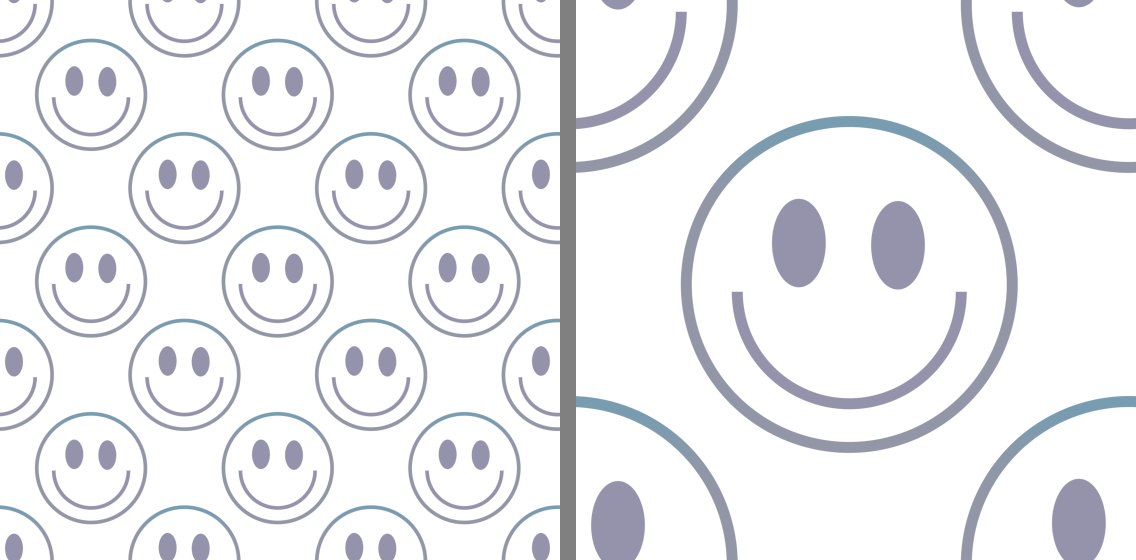
Left: the whole. Right: its middle third, enlarged.
Give the GLSL for this pattern, as a Shadertoy shader.

```glsl
const float REPEATS = 3.0;
const vec3 PAPER = vec3(1.0);
const vec3 MAUVE = vec3(0.58, 0.575, 0.67);
const vec3 SLATE = vec3(0.575, 0.59, 0.65);
const vec3 TEAL = vec3(0.47, 0.61, 0.69);

float ringDistance(vec2 p, float radius, float halfWidth) {
    return abs(length(p) - radius) - halfWidth;
}

float ellipseDistance(vec2 p, vec2 radii) {
    float k = length(p / radii);
    float slope = length(p / (radii * radii));
    return (k - 1.0) * k / max(slope, 1e-4);
}

// Lower half of a ring with flat ends
float smileDistance(vec2 p, float radius, float halfWidth) {
    return max(ringDistance(p, radius, halfWidth), p.y);
}

float coverage(float d, float pixel) {
    return smoothstep(0.75 * pixel, -0.75 * pixel, d);
}

// Wrapped position relative to the nearest lattice centre
vec2 repeatAround(vec2 p, vec2 center) {
    return fract(p - center + 0.5) - 0.5;
}

float motifDistance(vec2 p, float radius, float halfWidth) {
    vec2 eyeRadii = vec2(0.048, 0.079);
    float outline = ringDistance(p, radius, halfWidth);
    float leftEye = ellipseDistance(p - vec2(-0.090, 0.074), eyeRadii);
    float rightEye = ellipseDistance(p - vec2(0.087, 0.070), eyeRadii);
    float smile = smileDistance(p - vec2(0.0, -0.013), 0.200, halfWidth);
    return min(min(outline, smile), min(leftEye, rightEye));
}

// Teal crown fading into slate, with mauve inside the outline
vec3 inkColor(vec2 p, float radius) {
    float rim = smoothstep(0.85, 0.95, length(p) / radius);
    float crown = smoothstep(0.45, 1.0, p.y / radius);
    vec3 rimColor = mix(SLATE, TEAL, crown);
    return mix(MAUVE, rimColor, rim);
}

void mainImage(out vec4 fragColor, in vec2 fragCoord) {
    vec2 cell = fragCoord / iResolution.xy * REPEATS;
    float pixel = REPEATS / min(iResolution.x, iResolution.y);
    float radius = 0.291;
    float halfWidth = 0.0098;
    vec3 color = PAPER;

    // Two interleaved lattices form the staggered rows
    for (int i = 0; i < 2; i++) {
        vec2 center = vec2(0.488, 0.492) + 0.5 * float(i);
        vec2 p = repeatAround(cell, center);
        float ink = coverage(motifDistance(p, radius, halfWidth), pixel);
        color = mix(color, inkColor(p, radius), ink);
    }
    fragColor = vec4(color, 1.0);
}
```
